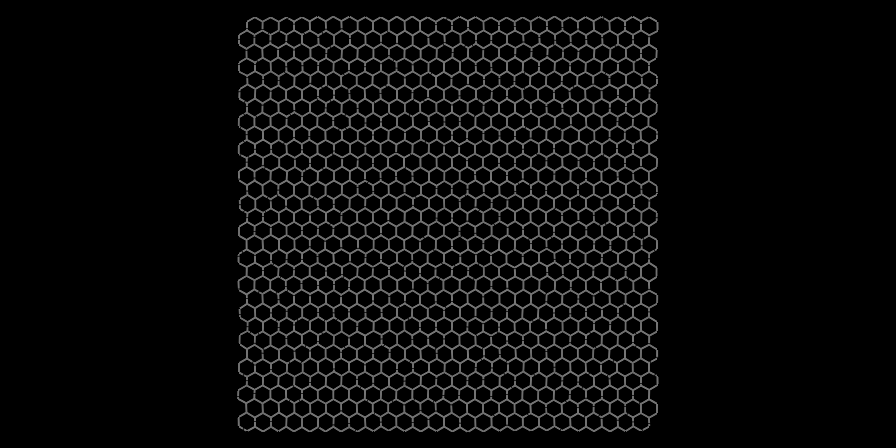
Give the GLSL for this pattern, as a Shadertoy shader.

```glsl
// Draws a centred square sheet of thin grey hexagonal mesh on black.
// Each point finds its nearest cell and wall; gradient noise bends the sheet
// slightly, and hashed breaks wear the walls, mostly the upright ones.

const vec2 GRID = vec2(26.0, 30.0);      // cells across and down
const float PITCH = 0.0352;              // cell width, in canvas heights
const float ROW = 0.8660254;             // row spacing, in cell widths
const float HALF_WIDTH = 0.061;          // half the wall width, in cell widths
const vec3 WIRE = vec3(0.44);

float hash(vec2 p, float seed) {
    vec3 q = fract(vec3(p.xyx + seed) * vec3(0.1031, 0.1030, 0.0973));
    q += dot(q, q.yzx + 33.33);
    return fract((q.x + q.y) * q.z);
}

vec2 gradient(vec2 cell, float seed) {
    float angle = 6.2831853 * hash(cell, seed);
    return vec2(cos(angle), sin(angle));
}

float gradientNoise(vec2 p, float seed) {
    vec2 i = floor(p), f = fract(p);
    vec2 u = f * f * f * (f * (f * 6.0 - 15.0) + 10.0);
    vec2 e = vec2(1.0, 0.0);
    float a = dot(gradient(i, seed), f);
    float b = dot(gradient(i + e.xy, seed), f - e.xy);
    float c = dot(gradient(i + e.yx, seed), f - e.yx);
    float d = dot(gradient(i + e.xx, seed), f - e.xx);
    return mix(mix(a, b, u.x), mix(c, d, u.x), u.y);
}

// Centre of a cell; alternate rows shift by half a cell
vec2 cellCentre(vec2 id) {
    float shift = mod(id.y, 2.0) * 0.5 - 0.25;
    return (id - 0.5 * (GRID - 1.0)) * vec2(1.0, ROW) + vec2(shift, 0.0);
}

// Index of the cell nearest to p, searching the rows below and above
vec2 nearestCell(vec2 p) {
    float row = floor(p.y / ROW + 0.5 * (GRID.y - 1.0));
    vec2 best = vec2(0.0);
    float bestDist = 1e5;
    for (int k = 0; k < 2; k++) {
        vec2 id = vec2(0.0, row + float(k));
        id.x = floor(p.x - cellCentre(id).x + 0.5);
        float dist = length(p - cellCentre(id));
        if (dist < bestDist) {
            bestDist = dist;
            best = id;
        }
    }
    return best;
}

bool insideSheet(vec2 id) {
    return all(greaterThanEqual(id, vec2(0.0))) && all(lessThan(id, GRID));
}

// Strength left in a wall at position t along it
float wallWear(vec2 wall, float t, float breakChance, float soft) {
    float place = (hash(wall, 3.0) - 0.5) * 0.46;
    float gap = 1.0 - smoothstep(0.035 - 0.5 * soft, 0.035 + 0.5 * soft, abs(t - place));
    float broken = step(hash(wall, 11.0), breakChance);
    return 1.0 - 0.75 * gap * broken;
}

// Coverage of the mesh at p; soft is the edge blur in cell widths
float mesh(vec2 p, float halfWidth, float soft) {
    vec2 id = nearestCell(p);
    vec2 centre = cellCentre(id);
    vec2 local = p - centre;

    // Choose the wall facing this point
    vec2 axis = vec2(1.0, 0.0);
    float reach = -1.0;
    for (int k = 0; k < 3; k++) {
        float angle = float(k) * 1.0471976;
        vec2 n = vec2(cos(angle), sin(angle));
        float d = abs(dot(local, n));
        if (d > reach) {
            reach = d;
            axis = n;
        }
    }
    float side = dot(local, axis) < 0.0 ? -1.0 : 1.0;
    vec2 neighbour = nearestCell(centre + side * axis);
    if (!insideSheet(id) && !insideSheet(neighbour)) return 0.0;

    float line = clamp(0.5 + (halfWidth - (0.5 - reach)) / soft, 0.0, 1.0);
    float breakChance = axis.x > 0.9 ? 0.5 : 0.12;
    float t = dot(local, vec2(-axis.y, axis.x));
    return line * wallWear(id + neighbour, t, breakChance, soft);
}

void mainImage(out vec4 fragColor, in vec2 fragCoord) {
    vec2 p = (fragCoord - 0.5 * iResolution.xy) / (iResolution.y * PITCH);
    float soft = 0.7 / (iResolution.y * PITCH);

    // Small bends and uneven brightness across the sheet
    vec2 bend = vec2(gradientNoise(p * 0.4, 17.0), gradientNoise(p * 0.4, 41.0));
    float shade = 1.0 + 0.12 * gradientNoise(p * 0.9, 73.0);

    fragColor = vec4(WIRE * shade * mesh(p + 0.1 * bend, HALF_WIDTH, soft), 1.0);
}
```
